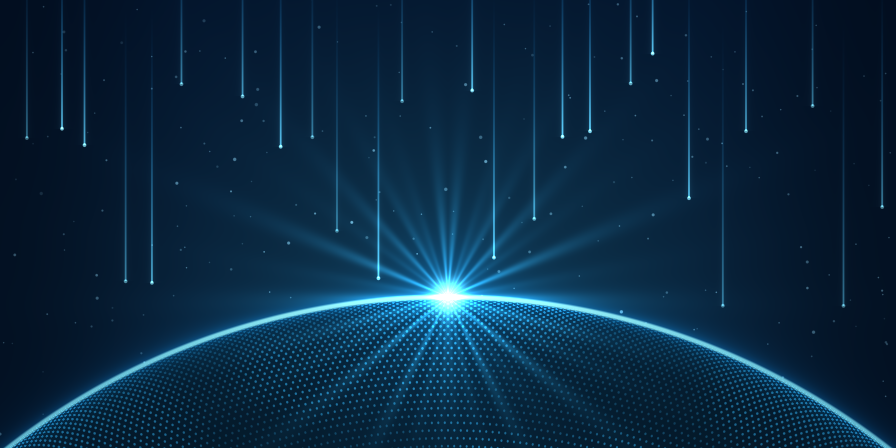
This background is drawn by a Shadertoy shader. Its source:

```glsl
const float TAU = 6.2831853;
const vec3 NAVY = vec3(0.008, 0.068, 0.160);
const vec3 TEAL = vec3(0.060, 0.215, 0.310);
const vec3 ABYSS = vec3(0.012, 0.085, 0.145);
const vec3 BLUE = vec3(0.030, 0.420, 0.680);
const vec3 CYAN = vec3(0.420, 0.840, 0.940);
const vec3 ICE = vec3(0.620, 0.970, 0.980);

float hash(vec2 p) {
    return fract(sin(dot(p, vec2(127.1, 311.7))) * 43758.545);
}

float disc(vec2 v, float radius, float blur) {
    return 1.0 - smoothstep(radius - blur * 0.5, radius + blur, length(v));
}

// One jittered star per cell, with some cells left empty
float stars(vec2 p, float cell, float density, float blur) {
    vec2 id = floor(p / cell);
    vec2 jitter = vec2(hash(id), hash(id + 17.3)) * 0.8 + 0.1;
    float size = mix(0.0008, 0.0032, pow(hash(id + 41.7), 3.0));
    float lit = step(hash(id + 73.1), density) * mix(0.25, 0.8, hash(id + 5.9));
    return lit * disc(p - (id + jitter) * cell, size, blur);
}

// Distance a streak hangs below the top edge
float streakDrop(float column) {
    float d = column - 3.0;
    float swell = cos(TAU * (0.1313 * d + 0.00166 * d * d));
    return 0.318 + 0.247 * swell + 0.169 * cos(1.698 * column);
}

// Vertical trail, brightening towards a small glowing tip
vec3 streak(vec2 p, vec2 tip, float span, float blur) {
    vec2 v = p - tip;
    float line = 1.0 - smoothstep(0.0006, 0.0012 + blur, abs(v.x));
    float trail = step(0.0, v.y) * pow(clamp(1.0 - v.y / span, 0.0, 1.0), 1.3);
    float halo = exp(-abs(v.x) / 0.005) * trail * 0.16;
    return mix(BLUE, CYAN, trail) * (line * trail * 0.72 + halo)
         + ICE * disc(v, 0.0035, blur) * 0.8;
}

vec3 streaks(vec2 p, float blur) {
    vec3 sum = vec3(0.0);
    for (int i = 0; i < 28; i++) {
        float column = float(i);
        float drop = streakDrop(column);
        float x = 0.060 + 0.0703 * column + 0.012 * sin(column * 2.4);
        float strength = step(0.03, drop) * mix(0.45, 1.0, hash(vec2(column, 3.0)));
        sum += strength * streak(p, vec2(x, 1.0 - drop), 0.30 + drop * 0.5, blur);
    }
    return sum;
}

// Staggered dots in rings that bunch up towards the horizon
float globeDots(vec2 q, float radius, float blur) {
    float depth = acos(clamp(length(q) / radius, 0.0, 1.0));
    vec2 grid = vec2(atan(q.x, q.y) * radius / 0.0175, depth / 0.0185);
    grid.x += 0.5 * mod(floor(grid.y), 2.0);
    vec2 offset = fract(grid) - 0.5;
    float rowHeight = 0.0185 * radius * sin(depth);
    return disc(offset * vec2(0.0175, rowHeight), 0.0023, blur);
}

// Soft patches that vary the dot brightness
float patches(vec2 p) {
    float wave = sin(p.x * 7.0 + 2.0 * sin(p.y * 9.0))
               + sin(p.y * 17.0 - p.x * 4.0 + 1.5)
               + 0.5 * sin(p.x * 19.0 + p.y * 13.0);
    return smoothstep(-1.2, 1.4, wave);
}

// Uneven light shafts fanning out from a point
float rays(vec2 v) {
    float angle = atan(v.y, abs(v.x) + 0.0001);
    float fan = 0.5 + 0.25 * sin(17.0 * angle + 1.05) + 0.25 * sin(29.0 * angle + 2.5);
    return pow(fan, 2.5) * exp(-length(v * vec2(0.75, 1.1)) / 0.13);
}

void mainImage(out vec4 fragColor, in vec2 fragCoord) {
    float blur = 1.0 / iResolution.y;
    vec2 p = fragCoord * blur;
    float middle = 0.5 * iResolution.x * blur;
    vec2 flare = vec2(middle, 0.337);
    float radius = 1.6;
    vec2 q = p - vec2(middle, 0.337 - radius);
    float rim = length(q) - radius;
    float outside = smoothstep(-blur, blur, rim);
    vec2 v = p - flare;
    float dist = length(v);

    // Sky with stars and falling trails
    float haze = exp(-dot(v * vec2(1.35, 1.75), v * vec2(1.35, 1.75)));
    vec3 sky = mix(NAVY, TEAL, haze * 0.85);
    sky *= 1.0 - 0.25 * smoothstep(0.5, 1.0, abs(v.x));
    float specks = stars(p, 0.061, 0.38, blur) + stars(p + 3.7, 0.097, 0.4, blur);
    sky += specks * vec3(0.50, 0.68, 0.72) * (0.45 + 0.55 * haze);
    sky += streaks(p, blur);

    // Dotted globe
    float nearFlare = exp(-dist * 3.0);
    vec3 globe = ABYSS + TEAL * nearFlare * 0.45;
    float dotLight = mix(0.18, 0.55, patches(p)) + 0.3 * nearFlare;
    globe += globeDots(q, radius, blur) * dotLight * vec3(0.16, 0.52, 0.68);
    vec3 color = mix(globe, sky, outside);

    // Horizon line and its halo
    float along = mix(0.62, 1.0, exp(-v.x * v.x * 2.5));
    float edge = abs(rim);
    color += BLUE * along * (0.55 * exp(-edge / 0.012) + 0.20 * exp(-edge / 0.045));
    float core = 1.0 - smoothstep(0.002, 0.006 + blur, edge);
    color = mix(color, mix(CYAN, ICE, along), core * along);

    // Central flare
    color += vec3(0.16, 0.55, 0.72) * rays(v) * 1.1;
    color += BLUE * 0.65 * exp(-dist / 0.075);
    color += ICE * 1.3 * exp(-dot(v, v) / 0.0011);
    color += CYAN * 0.6 * exp(-abs(v.x) / 0.06 - abs(v.y) / 0.010);
    fragColor = vec4(clamp(color, 0.0, 1.0), 1.0);
}
```
